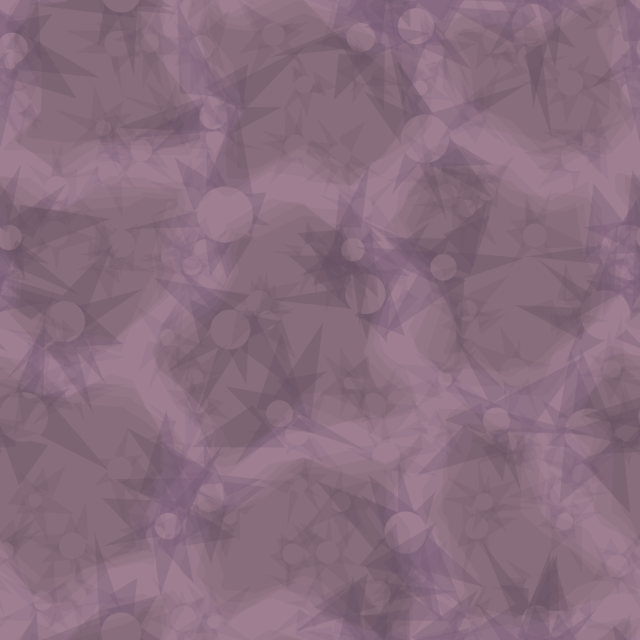
Reproduce this pattern procedurally as a WebGL 1 fragment shader.

```glsl
precision highp float;
// Seamless mauve ground with pale faceted veins and translucent dark shards.
uniform vec2 u_resolution;

vec4 hash4(vec2 cell, float seed) {
  float n = dot(cell, vec2(12.99, 78.23)) + seed * 3.71;
  return fract(sin(n + vec4(0.0, 1.7, 4.1, 8.3)) * 43758.55);
}

vec2 triangleWave(vec2 x) {
  return abs(fract(x) - 0.5) * 2.0 - 0.5;
}

// Offset from p to the jittered site of a wrapped grid cell
vec2 siteOffset(vec2 p, vec2 cell, float grid) {
  return cell + 0.1 + 0.8 * hash4(mod(cell, grid), 5.0).xy - p;
}

// Distance to the nearest cell border, in canvas units
float veinDistance(vec2 uv) {
  const float grid = 3.0;
  vec2 p = uv * grid, base = floor(p), nearest = vec2(9.0);
  for (int j = -1; j <= 1; j++)
    for (int i = -1; i <= 1; i++) {
      vec2 site = siteOffset(p, base + vec2(i, j), grid);
      if (dot(site, site) < dot(nearest, nearest)) nearest = site;
    }
  float border = 9.0;
  for (int j = -2; j <= 2; j++)
    for (int i = -2; i <= 2; i++) {
      vec2 site = siteOffset(p, base + vec2(i, j), grid);
      vec2 gap = site - nearest;
      if (dot(gap, gap) > 0.0001)
        border = min(border, dot(0.5 * (site + nearest), normalize(gap)));
    }
  return border / grid;
}

// Light left after all spikes radiating from one hollow centre per cell
float shardLight(vec2 uv, float grid, float opacity, float seed, float pixel) {
  vec2 p = uv * grid, base = floor(p);
  float light = 1.0, soft = pixel * grid;
  for (int j = -1; j <= 1; j++)
    for (int i = -1; i <= 1; i++) {
      vec2 cell = base + vec2(i, j), id = mod(cell, grid);
      vec4 hub = hash4(id, seed);
      vec2 q = p - cell - hub.xy;
      float hole = 0.08 + 0.14 * hub.z - length(q);
      for (int k = 0; k < 8; k++) {
        vec4 h = hash4(id, seed + 1.0 + float(k));
        vec4 g = hash4(id, seed + 20.0 + float(k));
        float spoke = 6.28319 * (float(k) + h.x) / 8.0;
        float turn = spoke + (g.x - 0.5) * 1.6;
        vec2 r = q - 0.2 * g.y * vec2(cos(spoke), sin(spoke));
        vec2 axis = vec2(cos(turn), sin(turn));
        float along = dot(r, axis);
        float across = dot(r, vec2(-axis.y, axis.x));
        float reach = 0.25 + 0.5 * h.y;
        float halfWidth = 0.06 + 0.14 * h.z;
        // Skewed triangle with its base cut at a slant
        float side = abs(across + (g.z - 0.5) * 0.3 * along)
                   - halfWidth * (1.0 - along / reach);
        float d = max(max(side, hole), (g.w - 0.5) * across - along);
        light *= 1.0 - opacity * (1.0 - smoothstep(-soft, soft, d));
      }
    }
  return light;
}

void main() {
  vec2 uv = gl_FragCoord.xy / u_resolution;
  float pixel = 0.8 / min(u_resolution.x, u_resolution.y);
  vec3 mauve = vec3(0.535, 0.430, 0.485);
  vec3 paleLilac = vec3(0.675, 0.535, 0.620);
  vec3 darkPlum = vec3(0.400, 0.315, 0.385);
  vec3 violet = vec3(0.465, 0.360, 0.465);

  // Overlapping vein layers, each bent along its own straight facets
  vec2 bent = uv + 0.045 * triangleWave(uv.yx * 4.0 + vec2(0.2, 0.6));
  float vein = 0.0;
  for (int i = 0; i < 4; i++) {
    float layer = float(i);
    vec2 facet = triangleWave(uv.yx * (5.0 + layer) + layer * vec2(0.37, 0.71));
    float width = 0.054 - 0.011 * layer;
    float d = veinDistance(bent + 0.024 * facet) - width;
    vein += 0.25 * (1.0 - smoothstep(-pixel, pixel, d));
  }
  vec3 color = mix(mauve, paleLilac, 0.62 * vein);

  // Broad shards, then finer splinters
  float light = shardLight(uv, 5.0, 0.34, 40.0, pixel)
              * shardLight(uv, 10.0, 0.16, 90.0, pixel);
  color = mix(mix(darkPlum, violet, vein), color, light);
  gl_FragColor = vec4(color, 1.0);
}
```
